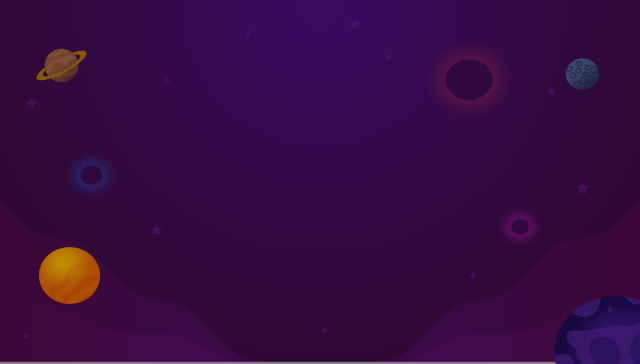
A Shadertoy shader for this background:

```glsl
float cover(float d) { return clamp(0.5 - d * iResolution.y, 0.0, 1.0); }

vec2 hash2(vec2 p) {
    p = vec2(dot(p, vec2(127.1, 311.7)), dot(p, vec2(269.5, 183.3)));
    return fract(sin(p) * 43758.5) * 2.0 - 1.0;
}

float gradientNoise(vec2 p) {
    vec2 i = floor(p), f = fract(p), u = f * f * (3.0 - 2.0 * f);
    float low = mix(dot(hash2(i), f), dot(hash2(i + vec2(1, 0)), f - vec2(1, 0)), u.x);
    float high = mix(dot(hash2(i + vec2(0, 1)), f - vec2(0, 1)), dot(hash2(i + 1.0), f - 1.0), u.x);
    return mix(low, high, u.y);
}

// Dark opening with a soft halo around it
vec3 blackHole(vec3 col, vec2 q, float radius, float reach, vec3 glow) {
    float d = length(q * vec2(1.0, 1.15));
    float halo = 1.0 - smoothstep(radius * 0.8, reach, d);
    col = mix(col, glow, halo);
    return mix(col, vec3(0.19, 0.03, 0.25), cover(d - radius));
}

vec3 ringedPlanet(vec3 col, vec2 q) {
    vec2 n = q / 0.046;
    float bands = sin(n.y * 9.0 - n.x * 3.0 + 5.0 * gradientNoise(n * 1.3 + 4.0));
    vec3 body = mix(vec3(0.46, 0.27, 0.17), vec3(0.24, 0.11, 0.12), smoothstep(-0.2, 1.4, n.x * 0.6 - n.y * 0.7));
    body += 0.045 * smoothstep(0.3, 0.8, bands);
    col = mix(col, body, cover(length(q) - 0.046));
    // Tilted ring, its far half hidden by the body
    vec2 t = vec2(dot(q, vec2(0.88, 0.47)), dot(q, vec2(-0.47, 0.88)));
    float ring = cover((abs(length(t * vec2(1.0, 3.8)) - 0.067) - 0.010) * 0.5);
    float hidden = cover(length(q) - 0.046) * step(0.0, t.y);
    return mix(col, vec3(0.54, 0.34, 0.02), ring * (1.0 - hidden));
}

vec3 crateredMoon(vec3 col, vec2 q) {
    vec2 n = q / vec2(0.046, 0.043);
    vec3 body = mix(vec3(0.23, 0.28, 0.41), vec3(0.12, 0.13, 0.25), smoothstep(-0.5, 1.2, n.x * 0.6 - n.y * 0.6));
    for (int i = 0; i < 11; i++) {
        float k = float(i), size = 0.12 + 0.09 * fract(k * 0.37);
        vec2 c = 0.27 * sqrt(k + 0.5) * vec2(cos(k * 2.4), sin(k * 2.4));
        float rim = abs(length(n - c) - size) - 0.035;
        body = mix(body, vec3(0.10, 0.12, 0.23), 0.75 * cover(rim * 0.045));
    }
    return mix(col, body, cover((length(n) - 1.0) * 0.044));
}

vec3 goldenPlanet(vec3 col, vec2 q) {
    vec2 n = q / vec2(0.084, 0.078);
    vec3 body = mix(vec3(0.75, 0.55, 0.01), vec3(0.67, 0.31, 0.02), smoothstep(0.0, 1.1, length(n - vec2(-0.2, 0.45))));
    float bands = sin(length(n - vec2(0.9, -1.1)) * 14.0 + 4.0 * gradientNoise(n * 1.4));
    float lower = smoothstep(0.35, -0.35, 0.0) + smoothstep(-0.5, 0.6, n.x * 0.6 - n.y);
    body = mix(body, vec3(0.68, 0.24, 0.03), 0.6 * min(lower, 1.0) * smoothstep(0.0, 0.35, bands));
    return mix(col, body, cover((length(n) - 1.0) * 0.08));
}

vec3 violetPlanet(vec3 col, vec2 q) {
    vec2 n = q / vec2(0.169, 0.155);
    vec3 body = mix(vec3(0.17, 0.07, 0.38), vec3(0.09, 0.04, 0.25), smoothstep(0.55, 1.0, length(n - vec2(0.15, -0.05))));
    float streaks = sin(n.y * 6.0 - n.x * 4.0 + 6.0 * gradientNoise(n * 1.8 + 2.0));
    body = mix(body, vec3(0.24, 0.10, 0.44), 0.8 * smoothstep(0.3, 0.45, streaks));
    return mix(col, body, cover((length(n) - 1.0) * 0.16));
}

void mainImage(out vec4 fragColor, in vec2 fragCoord) {
    vec2 p = fragCoord / iResolution.y;
    float middle = 0.5 * iResolution.x / iResolution.y;

    // Sky, bluest at the top centre
    float d = length(p - vec2(middle, 0.98));
    vec3 col = mix(vec3(0.21, 0.04, 0.37), vec3(0.20, 0.035, 0.27), smoothstep(0.0, 0.6, d));
    col = mix(col, vec3(0.18, 0.03, 0.19), smoothstep(0.45, 1.1, d));

    col = blackHole(col, p - vec2(1.289, 0.781), 0.064, 0.135, vec3(0.33, 0.07, 0.28));
    col = blackHole(col, p - vec2(0.251, 0.519), 0.030, 0.078, vec3(0.17, 0.13, 0.39));
    col = blackHole(col, p - vec2(1.429, 0.377), 0.024, 0.066, vec3(0.36, 0.05, 0.38));

    // Mirrored hills, falling from both sides to the centre
    float e = middle - abs(p.x - middle);
    float back = 0.44 - 0.6 * e + 0.022 * sin((e - 0.16) * 22.4);
    float front = 0.191 - 0.27 * e + 0.018 * cos((e - 0.1) * 16.1);
    vec3 backColor = mix(vec3(0.23, 0.03, 0.21), vec3(0.22, 0.035, 0.27), smoothstep(0.0, 0.6, e));
    vec3 frontColor = mix(vec3(0.24, 0.03, 0.22), vec3(0.26, 0.035, 0.30), smoothstep(0.0, 0.6, e));
    col = mix(col, backColor, cover((p.y - back) * 0.85));
    col = mix(col, frontColor, cover(p.y - front));

    // Pale strip along the floor
    col = mix(col, vec3(0.52, 0.49, 0.54), cover(p.y - 0.006));

    col = ringedPlanet(col, p - vec2(0.169, 0.820));
    col = crateredMoon(col, p - vec2(1.600, 0.797));
    col = goldenPlanet(col, p - vec2(0.191, 0.243));
    col = violetPlanet(col, p - vec2(1.692, 0.032));

    // Small rounded stars: position and size
    vec3 stars[12] = vec3[12](
        vec3(0.975, 0.934, 0.014), vec3(0.683, 0.904, 0.009), vec3(1.068, 0.842, 0.009),
        vec3(0.459, 0.779, 0.009), vec3(0.087, 0.715, 0.014), vec3(1.514, 0.749, 0.009),
        vec3(1.600, 0.482, 0.016), vec3(0.431, 0.368, 0.014), vec3(1.299, 0.244, 0.009),
        vec3(0.893, 0.091, 0.009), vec3(0.071, 0.078, 0.009), vec3(1.676, 0.149, 0.010));
    for (int i = 0; i < 12; i++) {
        vec2 q = p - stars[i].xy;
        float edge = stars[i].z * (0.75 + 0.25 * cos(5.0 * atan(q.x, q.y)));
        col = mix(col, vec3(0.30, 0.06, 0.41), 0.75 * cover(length(q) - edge));
    }
    fragColor = vec4(col, 1.0);
}
```
